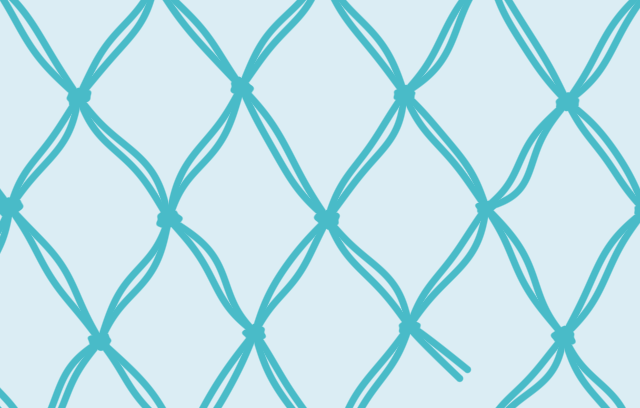
A WebGL 2 fragment shader for this pattern:

```glsl
#version 300 es
precision highp float;
// Hand-drawn fishing net: knotted double cords in a loose diamond mesh, with one torn link.

uniform vec2 u_resolution;
out vec4 fragColor;

const float PI = 3.14159265;
const vec3 WATER = vec3(0.86, 0.93, 0.955);
const vec3 CORD = vec3(0.285, 0.735, 0.785);
const float CORD_RADIUS = 0.0086;
const vec2 TORN_LINK = vec2(2.0, 3.0);      // column and row of the loose end
const vec2 TORN_REACH = vec2(0.133, -0.117);

float hash(vec2 p, float salt) {
    return fract(sin(dot(p, vec2(12.99, 78.23)) + salt * 37.72) * 4375.85);
}

float signedHash(vec2 p, float salt) {
    return 2.0 * hash(p, salt) - 1.0;
}

float isOdd(float row) {
    return mod(row, 2.0);
}

// Knot centre; rows run downwards, odd rows shift by half a mesh.
vec2 knotCentre(vec2 cell) {
    float lean = (cell.y - 2.0) * (0.0266 - 0.0102 * cell.x);
    float x = 0.0246 + 0.389 * (cell.x + 0.5 * isOdd(cell.y)) + lean;
    float sag = 0.0184 * cos(1.7 * cell.x + 2.55 * cell.y - 1.37);
    return vec2(x, 1.0615 - 0.293 * cell.y - sag);
}

// Sideways offset of a cord at t along its link.
float cordOffset(float t, vec2 id, float side, float torn) {
    float skewed = t + 0.65 * signedHash(id, 3.0 + side) * t * (1.0 - t);
    float bow = 0.012 * signedHash(id, 1.0) * sin(PI * t);
    float sway = 0.016 * signedHash(id, 2.0) * sin(2.0 * PI * t);
    float kink = 0.003 * signedHash(id, 6.0 + side) * sin(3.0 * PI * t);
    float gap = 0.011 + 0.008 * hash(id, 9.0 + side);
    float slack = bow + sway + kink + side * gap * sin(PI * skewed);
    return mix(slack, side * 0.0145 * sqrt(t), torn);
}

// Distance to one wavy cord from a to b, with round ends.
float cordDistance(vec2 p, vec2 a, vec2 b, vec2 id, float side, float torn) {
    float span = length(b - a);
    vec2 along = (b - a) / span;
    vec2 local = vec2(dot(p - a, along), dot(p - a, vec2(-along.y, along.x)));
    float t = clamp(local.x / span, 0.0, 1.0);
    float lo = max(t - 0.02, 0.0);
    float hi = min(t + 0.02, 1.0);
    float rise = cordOffset(hi, id, side, torn) - cordOffset(lo, id, side, torn);
    float slope = rise / ((hi - lo) * span);
    float across = (local.y - cordOffset(t, id, side, torn)) / sqrt(1.0 + slope * slope);
    return length(vec2(local.x - t * span, across)) - CORD_RADIUS;
}

// A link is a pair of cords.
float linkDistance(vec2 p, vec2 a, vec2 b, vec2 id, float torn) {
    return min(cordDistance(p, a, b, id, -1.0, torn),
               cordDistance(p, a, b, id, 1.0, torn));
}

// Lumpy, slightly flattened knot.
float knotDistance(vec2 p, vec2 id) {
    float tilt = 0.5 * signedHash(id, 11.0);
    p = mat2(cos(tilt), -sin(tilt), sin(tilt), cos(tilt)) * p;
    p.y *= 1.25;
    float angle = atan(p.y, p.x);
    float radius = 0.025 + 0.006 * hash(id, 12.0);
    radius += 0.0025 * sin(3.0 * angle + 6.0 * hash(id, 13.0));
    radius += 0.0016 * sin(7.0 * angle + 6.0 * hash(id, 14.0));
    return (length(p) - radius) * 0.85;
}

// Nearest cord or knot of the whole net.
float netDistance(vec2 p) {
    float d = 1.0;
    for (float row = 0.0; row < 4.0; row++) {
        for (float col = -1.0; col < 6.0; col++) {
            vec2 cell = vec2(col, row);
            vec2 knot = knotCentre(cell);
            vec2 leftCell = vec2(col - 1.0 + isOdd(row), row + 1.0);
            vec2 rightEnd = knotCentre(leftCell + vec2(1.0, 0.0));
            float torn = cell == TORN_LINK ? 1.0 : 0.0;
            rightEnd = mix(rightEnd, knot + TORN_REACH, torn);
            d = min(d, knotDistance(p - knot, cell));
            d = min(d, linkDistance(p, knot, knotCentre(leftCell), cell, 0.0));
            d = min(d, linkDistance(p, knot, rightEnd, cell + 17.0, torn));
        }
    }
    return d;
}

void main() {
    vec2 p = gl_FragCoord.xy / u_resolution.y;
    float soft = 0.9 / u_resolution.y;
    float ink = 1.0 - smoothstep(-soft, soft, netDistance(p));
    fragColor = vec4(mix(WATER, CORD, ink), 1.0);
}
```
